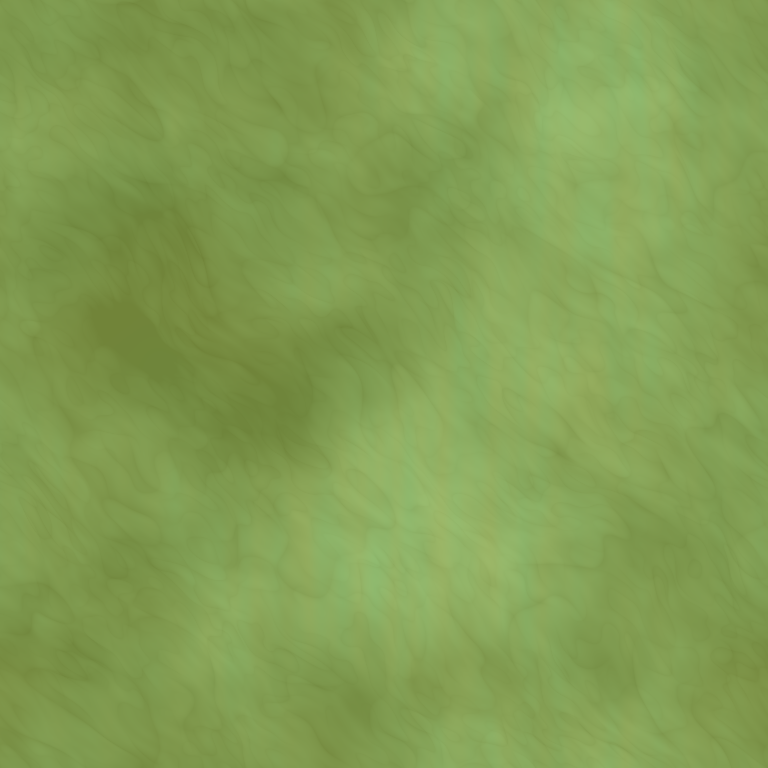
Write a WebGL 1 fragment shader that draws this texture.

```glsl
precision highp float;

uniform vec2 u_resolution;

#define SHADE_GREEN vec3(0.445, 0.530, 0.238)
#define LIGHT_GREEN vec3(0.590, 0.728, 0.425)
#define MEAN_TONE 0.51
#define CLOUD_CONTRAST 0.66
#define SWELL_CONTRAST 0.21
#define FIBRE_CONTRAST 0.13
#define FOLD_CONTRAST 0.17
#define WARP_AMOUNT 0.035
#define DRIFT_TINT 0.018
#define STREAK_TINT 0.040

const float TAU = 6.28319;

float hash(vec2 p, float seed) {
  return fract(sin(dot(p, vec2(127.1, 311.7)) + seed * 17.3) * 43758.5453);
}

// Slope contribution of one lattice corner, wrapped to the period
float corner(vec2 cell, vec2 offset, vec2 period, float seed) {
  vec2 wrapped = mod(cell + 0.5, period) - 0.5;
  float angle = TAU * hash(floor(wrapped + 0.5), seed);
  return dot(vec2(cos(angle), sin(angle)), offset);
}

// Gradient noise that repeats once per unit of uv
float noise(vec2 uv, vec2 period, float seed) {
  vec2 p = uv * period;
  vec2 cell = floor(p);
  vec2 f = p - cell;
  vec2 s = f * f * f * (f * (f * 6.0 - 15.0) + 10.0);
  vec2 right = vec2(1.0, 0.0);
  vec2 up = vec2(0.0, 1.0);
  float low = mix(corner(cell, f, period, seed),
                  corner(cell + right, f - right, period, seed), s.x);
  float high = mix(corner(cell + up, f - up, period, seed),
                   corner(cell + 1.0, f - 1.0, period, seed), s.x);
  return mix(low, high, s.y);
}

float clouds(vec2 uv) {
  float sum = 0.0;
  float amplitude = 1.0;
  float period = 3.0;
  for (int i = 0; i < 4; i++) {
    sum += amplitude * noise(uv, vec2(period), float(i) + 1.0);
    amplitude *= 0.48;
    period *= 2.0;
  }
  return sum;
}

// Crease along the zero line of a field: crisp on one side, fading on the other
float fold(float field) {
  return exp(-8.0 * max(field, 0.0)) * exp(26.0 * min(field, 0.0));
}

void main() {
  vec2 uv = gl_FragCoord.xy / u_resolution;

  // Gentle bending of all features
  vec2 bend = vec2(noise(uv, vec2(5.0), 11.0), noise(uv, vec2(5.0), 12.0))
            + 0.4 * vec2(noise(uv, vec2(13.0), 13.0), noise(uv, vec2(13.0), 14.0));
  vec2 bent = uv + WARP_AMOUNT * bend;

  // Integer rotation keeps the tiling: x runs across the fibres, y along them
  vec2 grain = vec2(bent.x + bent.y, bent.x - bent.y);

  // Broad light and shade
  float tone = MEAN_TONE + CLOUD_CONTRAST * clouds(bent);
  tone += SWELL_CONTRAST * (cos(TAU * (uv.x - 0.68)) + 0.5 * cos(TAU * (uv.y - 0.28)));

  // Soft diagonal fibres
  float fibres = noise(grain, vec2(12.0, 4.0), 21.0)
               + 0.8 * noise(grain, vec2(29.0, 9.0), 22.0)
               + 0.6 * noise(grain, vec2(58.0, 19.0), 23.0);
  tone += FIBRE_CONTRAST * fibres;

  // Thin folds at three sizes, fading in and out
  float patches = smoothstep(-0.3, 0.4, noise(uv, vec2(9.0), 31.0));
  float finePatches = smoothstep(-0.3, 0.4, noise(uv, vec2(14.0), 32.0));
  float folds = patches * fold(noise(grain, vec2(13.0, 6.0), 33.0))
              + 0.7 * finePatches * fold(noise(grain, vec2(23.0, 10.0), 34.0))
              + 0.5 * (1.0 - patches) * fold(noise(grain, vec2(34.0, 15.0), 35.0));
  tone -= FOLD_CONTRAST * folds;

  vec3 color = mix(SHADE_GREEN, LIGHT_GREEN, clamp(tone, -0.05, 1.08));

  // Olive to cool drift, with faint upright tint streaks in the light areas
  float drift = noise(bent, vec2(6.0), 41.0);
  float streaks = noise(uv, vec2(46.0, 5.0), 42.0) * smoothstep(0.2, 0.9, tone);
  color += (DRIFT_TINT * drift + STREAK_TINT * streaks) * vec3(1.0, -0.35, -0.7);

  gl_FragColor = vec4(color, 1.0);
}
```
